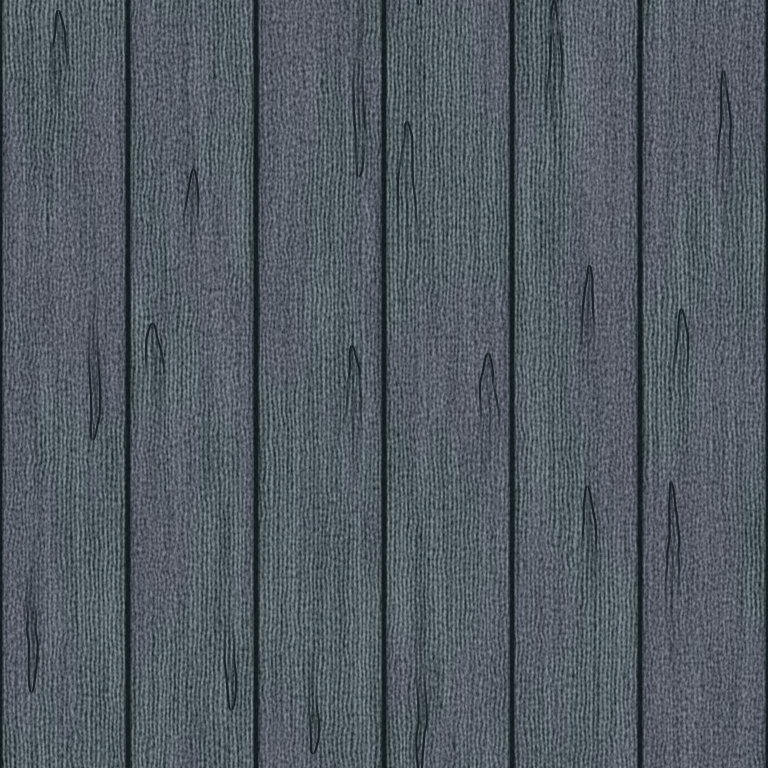
This texture is drawn by a WebGL 2 fragment shader. Its source:

```glsl
#version 300 es
precision highp float;
// Six upright slate-grey planks with dark grooves and fine weathered grain.
// Warped sine lines form the grain, two cellular noises the rough speckle,
// and hashed pointed lenses the thin cracks and rings around the knots.

uniform vec2 u_resolution;
out vec4 outColor;

const float TAU = 6.28318;
const float PLANKS = 6.0;
const float GRAIN_LINES = 172.0;
const vec2 SPECKLE_CELLS = vec2(285.0, 200.0);
const int KNOTS_PER_PLANK = 3;
const float GROOVE_HALF_WIDTH = 0.0036;
const float CRACK_HALF_WIDTH = 0.0023;
const float BASE_TONE = 0.66;
const float GRAIN_DEPTH = 0.27;
const float SPECKLE_DEPTH = 0.5;
const float STREAK_DEPTH = 0.22;
const vec3 DARK_SLATE = vec3(0.11, 0.14, 0.16);
const vec3 PALE_SLATE = vec3(0.46, 0.49, 0.52);
const vec3 GROOVE_COLOR = vec3(0.065, 0.105, 0.12);
const vec3 CRACK_COLOR = vec3(0.07, 0.105, 0.12);
const vec3 VIOLET_TINT = vec3(0.007, -0.003, 0.014);
const vec3 TEAL_TINT = vec3(-0.013, 0.006, -0.002);

vec2 hash2(vec2 p) {
  vec3 q = fract(p.xyx * vec3(0.1031, 0.103, 0.0973));
  q += dot(q, q.yzx + 33.33);
  return fract((q.xx + q.yz) * q.zy);
}

float smoothNoise(vec2 p) {
  vec2 cell = floor(p), f = fract(p);
  f = f * f * (3.0 - 2.0 * f);
  float low = mix(hash2(cell).x, hash2(cell + vec2(1, 0)).x, f.x);
  float high = mix(hash2(cell + vec2(0, 1)).x, hash2(cell + 1.0).x, f.x);
  return mix(low, high, f.y);
}

// Distance to the nearest scattered point.
float cellular(vec2 p) {
  vec2 cell = floor(p), f = fract(p);
  float nearest = 2.0;
  for (int y = -1; y <= 1; y++)
    for (int x = -1; x <= 1; x++) {
      vec2 o = vec2(x, y);
      vec2 d = o + hash2(cell + o) - f;
      nearest = min(nearest, dot(d, d));
    }
  return sqrt(nearest);
}

// Outline of a tall pointed lens, tapering to both ends.
float lensLine(vec2 d, vec2 size, float halfWidth) {
  float t = d.y / size.y;
  float edge = size.x * sqrt(max(1.0 - t * t, 0.0)) * (1.0 - 0.35 * t);
  float gap = abs(abs(d.x) - edge);
  float inside = 1.0 - smoothstep(0.97, 1.02, abs(t));
  return inside * (1.0 - smoothstep(0.2 * halfWidth, halfWidth, gap));
}

// Crack coverage (x) and soft nearness to the knots (y) on one plank.
vec2 knots(vec2 p, float plank) {
  vec2 result = vec2(0.0);
  for (int i = 0; i < KNOTS_PER_PLANK; i++) {
    vec2 place = hash2(vec2(plank * 7.0 + 3.0, float(i) * 13.0 + 5.0));
    vec2 kind = hash2(vec2(plank * 11.0 + 41.0, float(i) * 17.0 + 23.0));
    vec2 center = vec2((plank + mix(0.15, 0.85, place.x)) / PLANKS,
                       (float(i) + place.y) / float(KNOTS_PER_PLANK));
    vec2 size = vec2(mix(0.005, 0.012, kind.x), mix(0.05, 0.12, kind.y));
    vec2 d = vec2(p.x - center.x, fract(p.y - center.y + 0.5) - 0.5);
    d.x += 0.0015 * sin(d.y * 45.0 + kind.x * TAU)
         + 0.0025 * (smoothNoise(vec2(plank * 9.0, p.y * 50.0)) - 0.5);
    // One end of each outline wears away.
    float side = kind.x > 0.35 ? 1.0 : -1.0;
    float worn = mix(0.1, 1.0, smoothstep(-0.7, 0.4, side * d.y / size.y));
    float ink = smoothstep(0.0, 0.5, smoothNoise(p * vec2(40.0, 28.0)) + 0.1);
    float outer = lensLine(d, size, CRACK_HALF_WIDTH) * worn * ink;
    float core = 1.0 - smoothstep(0.0004, 0.0022, abs(d.x));
    core *= 0.45 * (1.0 - smoothstep(0.3, 1.5, abs(d.y) / size.y));
    result.x = max(result.x, max(outer, core * ink));
    vec2 r = d / (size * vec2(1.5, 2.0));
    result.y = max(result.y, exp(-2.0 * dot(r, r)));
  }
  return result;
}

void main() {
  vec2 p = gl_FragCoord.xy / u_resolution;
  float across = p.x * PLANKS;
  float plank = min(floor(across), PLANKS - 1.0);
  vec2 q = p + vec2(0.0, plank * 3.7);

  // Grain runs straight in places and ripples in the smoother patches.
  float patchiness = 0.65 * smoothNoise(q * vec2(14.0, 5.0) + 4.0)
                   + 0.35 * smoothNoise(q * vec2(33.0, 14.0));
  float smoothArea = smoothstep(0.25, 0.75, patchiness);
  vec2 knot = knots(p, plank);
  float ripple = mix(2.6, 6.5, smoothArea);
  float warp = 5.0 * smoothNoise(q * vec2(16.0, 9.0))
             + ripple * smoothNoise(q * vec2(75.0, 52.0))
             + 0.5 * sin(q.y * 95.0 + q.x * 70.0);
  float grain = sin(TAU * GRAIN_LINES * p.x + warp);
  float streak = smoothNoise(q * vec2(190.0, 10.0));
  float speckle = cellular(q * SPECKLE_CELLS)
                - cellular(q.yx * SPECKLE_CELLS.yx * 0.83 + 37.3);

  float strength = mix(1.1, 0.5, smoothArea);
  float tone = BASE_TONE + GRAIN_DEPTH * strength * grain
             + SPECKLE_DEPTH * speckle
             + STREAK_DEPTH * (streak - 0.5) * (0.5 + 0.7 * strength)
             - 0.05 * knot.y;
  vec3 color = mix(DARK_SLATE, PALE_SLATE, clamp(tone, -0.1, 1.2));
  color += mix(TEAL_TINT, VIOLET_TINT, smoothArea);
  color = mix(color, CRACK_COLOR, 0.92 * knot.x);

  // Grooves have a dark core, a thin worn lip and a soft outer shade.
  float edge = (0.5 - abs(fract(across) - 0.5)) / PLANKS;
  color *= 1.0 - 0.2 * (1.0 - smoothstep(0.004, 0.012, edge));
  float lip = 1.0 - smoothstep(0.0, 0.0018, abs(edge - 0.0058));
  color += vec3(0.05, 0.065, 0.062) * lip * (0.5 + streak);
  float groove = 1.0 - smoothstep(0.45, 1.3, edge / GROOVE_HALF_WIDTH);
  color = mix(color, GROOVE_COLOR * (1.0 + 0.4 * speckle), groove * 0.95);

  outColor = vec4(color, 1.0);
}
```
